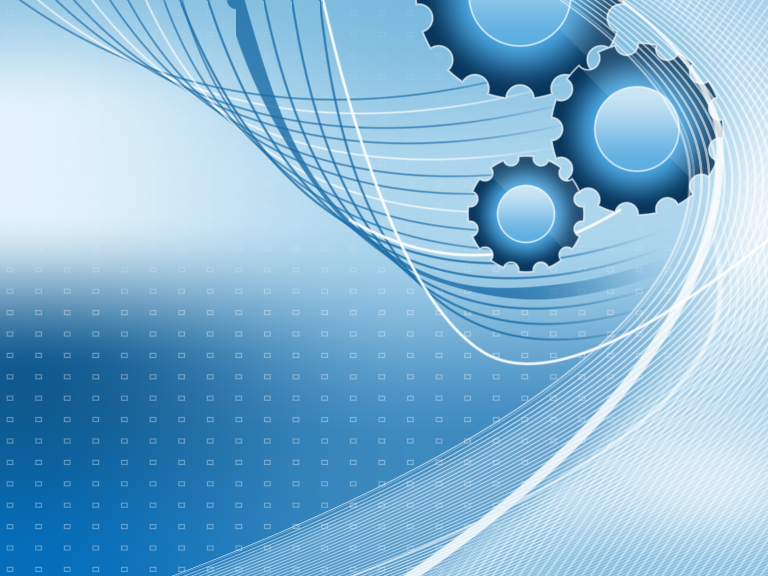
Give the GLSL for this background, as a WebGL 2 fragment shader.

```glsl
#version 300 es
precision highp float;
// Blue technical backdrop: gears, sweeping strands and fine white mesh sheets.
// Strands are quadratic curves solved for x, sheets are stripes that follow
// parabolic arcs, and gears are discs with round bites repeated by angle.
uniform vec2 u_resolution;
out vec4 fragColor;

const float HEIGHT = 5.76;   // canvas height in design units
const float TAU = 6.2831853;
const vec3 WHITE = vec3(1.0);
const vec3 NAVY = vec3(0.03, 0.21, 0.36);
const vec3 STRAND_BLUE = vec3(0.10, 0.42, 0.65);
const vec3 PALE = vec3(0.80, 0.90, 0.96);

// Smooth coverage of the region where d < 0
float fill(float d, float px) {
  return 1.0 - smoothstep(-px, px, d);
}

float glow(vec2 p, vec2 center, vec2 size) {
  vec2 v = (p - center) / size;
  return exp(-dot(v, v));
}

// Distance to a quadratic curve whose x grows along its length
float curveDistance(vec2 p, vec2 a, vec2 b, vec2 c) {
  vec2 k = a - 2.0 * b + c, m = 2.0 * (b - a);
  float along = p.x - a.x;
  float root = sqrt(max(m.x * m.x + 4.0 * k.x * along, 0.0001));
  float t = clamp(2.0 * along / (m.x + root), 0.0, 1.0);
  vec2 tangent = m + 2.0 * k * t;
  vec2 away = p - (a + t * (m + k * t));
  bool outside = along < 0.0 || p.x > c.x;
  return outside ? length(away) : abs(away.y) * tangent.x / length(tangent);
}

// Antialiased repeated lines, settling to their mean when too dense
float stripes(float v, float share) {
  float w = fwidth(v);
  float d = abs(fract(v) - 0.5);
  float line = 1.0 - smoothstep(share * 0.5 - w * 0.5, share * 0.5 + w * 0.5, d);
  return mix(line, share, smoothstep(0.4, 0.9, w));
}

// Horizontal offset from an arc with its rightmost point at tip
float arcOffset(vec2 p, vec2 tip, float above, float below) {
  float d = p.y - tip.y;
  return p.x - tip.x + (d < 0.0 ? above : below) * d * d;
}

vec3 backdrop(vec2 p) {
  vec3 left = mix(vec3(0.56, 0.77, 0.89), vec3(0.89, 0.95, 0.98), smoothstep(-0.3, 1.2, p.y));
  left = mix(left, vec3(0.06, 0.35, 0.56), smoothstep(2.1, 3.75, p.y));
  left = mix(left, vec3(0.02, 0.43, 0.73), smoothstep(3.9, 5.7, p.y));
  vec3 middle = mix(vec3(0.48, 0.73, 0.87), vec3(0.68, 0.84, 0.93), smoothstep(0.0, 1.9, p.y));
  middle = mix(middle, vec3(0.24, 0.54, 0.75), smoothstep(2.2, 4.5, p.y));
  return mix(left, middle, smoothstep(0.2, 4.2, p.x));
}

// Grid of small hollow rectangles
float tileMarks(vec2 p, float px) {
  vec2 pitch = vec2(0.286, 0.214);
  vec2 cell = (fract((p - vec2(0.10, 0.13)) / pitch + 0.5) - 0.5) * pitch;
  vec2 e = abs(cell) - vec2(0.028, 0.02);
  return fill(abs(max(e.x, e.y)) - 0.004, px);
}

vec3 drawGear(vec3 col, vec2 p, vec2 center, float radius, float teeth, float px) {
  vec2 v = p - center;
  float r = length(v), stepAngle = TAU / teeth;
  float a = (fract(atan(v.y, v.x) / stepAngle) - 0.5) * stepAngle;
  float bite = length(r * vec2(cos(a), sin(a)) - vec2(radius, 0.0));
  float body = max(r - radius, radius * 0.135 - bite);
  float hole = r - radius * 0.49;
  vec3 metal = mix(vec3(0.30, 0.66, 0.89), NAVY, smoothstep(0.42, 0.95, r / radius));
  float gloss = smoothstep(-px, px, v.x - v.y - radius * 0.05);
  metal = mix(metal, PALE, 0.14 * gloss);
  vec3 lens = mix(vec3(0.36, 0.68, 0.88), PALE, smoothstep(-0.5, 0.5, -v.y / radius));
  col = mix(col, metal, fill(body, px));
  col = mix(col, lens, fill(hole, px));
  float rim = max(fill(abs(body) - 0.008, px), fill(abs(hole) - 0.008, px));
  return mix(col, WHITE, 0.75 * rim);
}

void main() {
  float px = HEIGHT / u_resolution.y;
  vec2 p = vec2(gl_FragCoord.x, u_resolution.y - gl_FragCoord.y) * px;  // y runs down
  vec3 col = backdrop(p);
  col = mix(col, WHITE, tileMarks(p, px) * mix(0.1, 0.45, smoothstep(2.2, 3.3, p.y)));

  // Light field to the right of the sweeping arcs
  float outer = arcOffset(p, vec2(6.9, 1.8), 0.40, 0.33);
  float inner = arcOffset(p, vec2(7.2, 1.5), 0.44, 0.17);
  float lower = arcOffset(p, vec2(7.2, 2.9), 0.19, 0.45);
  vec3 field = mix(vec3(0.64, 0.81, 0.91), vec3(0.50, 0.73, 0.87), smoothstep(4.9, 5.8, p.y));
  field = mix(field, WHITE, 0.75 * glow(p, vec2(7.6, 2.1), vec2(0.9, 1.3)));
  field = mix(field, WHITE, 0.6 * glow(p, vec2(7.1, 4.8), vec2(1.1, 0.6)));
  col = mix(col, field, 0.35 * smoothstep(0.0, 0.5, outer) + 0.6 * smoothstep(-0.1, 0.5, inner));

  // Converging strands that fan out behind the gears
  for (int i = 0; i < 10; i++) {
    float f = float(i);
    float d = curveDistance(p, vec2(0.2 + 0.18 * f, 0.0), vec2(2.6, 1.7 + 0.12 * f), vec2(6.0, 0.5 + 0.22 * f));
    vec3 tint = i % 3 == 1 ? WHITE : STRAND_BLUE;
    col = mix(col, tint, 0.7 * fill(d - 0.009, px) * (1.0 - smoothstep(4.2, 6.0, p.x)));
  }
  // Steep strands around one broad ribbon
  for (int j = 0; j < 6; j++) {
    float f = float(j);
    float d = curveDistance(p, vec2(1.8 + 0.28 * f, 0.0), vec2(3.24 + 0.08 * f, 3.7 + 0.14 * f), vec2(6.9, 2.2 + 0.18 * f));
    float broad = 0.02 + 0.07 * (1.0 - smoothstep(0.2, 2.0, p.y)) + 0.05 * smoothstep(4.4, 5.6, p.x);
    float fade = 1.0 - smoothstep(5.0, 6.8, p.x);
    col = mix(col, STRAND_BLUE, 0.8 * fade * fill(d - (j == 2 ? broad : 0.011), px));
  }
  // Bright white strand
  float strand = min(curveDistance(p, vec2(3.23, 0.0), vec2(3.9, 2.9), vec2(4.8, 3.5)),
                     curveDistance(p, vec2(4.8, 3.5), vec2(5.6, 4.05), vec2(7.68, 2.4)));
  strand = min(strand, curveDistance(p, vec2(3.5, 2.2), vec2(4.8, 2.95), vec2(6.2, 2.1)));
  col = mix(col, WHITE, 0.9 * fill(strand - 0.014, px));

  col = drawGear(col, p, vec2(5.2, -0.05), 1.04, 14.0, px);
  col = drawGear(col, p, vec2(6.37, 1.29), 0.86, 13.0, px);
  col = drawGear(col, p, vec2(5.26, 2.14), 0.58, 12.0, px);

  // Mesh sheets, their bright borders and the slanted rays
  float sheet = stripes(outer * 13.0, 0.35) * smoothstep(-0.02, 0.1, outer) * (1.0 - smoothstep(0.3, 1.8, inner));
  float cross = stripes(lower * 14.0, 0.3) * smoothstep(0.0, 0.1, lower) * smoothstep(1.6, 2.6, p.y);
  float rays = stripes((p.x * 0.8 + p.y * 0.55) * 14.0, 0.3) * smoothstep(0.0, 0.6, inner);
  float border = fill(abs(inner) - 0.02 - 0.012 * p.y, px * 1.5);
  float edges = max(fill(abs(outer) - 0.012, px * 1.5), fill(abs(lower) - 0.025, px * 1.5) * smoothstep(1.8, 3.0, p.y));
  col = mix(col, WHITE, 0.55 * sheet);
  col = mix(col, WHITE, 0.4 * cross);
  col = mix(col, WHITE, 0.35 * rays);
  col = mix(col, WHITE, max(0.8 * border, 0.6 * edges));
  fragColor = vec4(col, 1.0);
}
```
